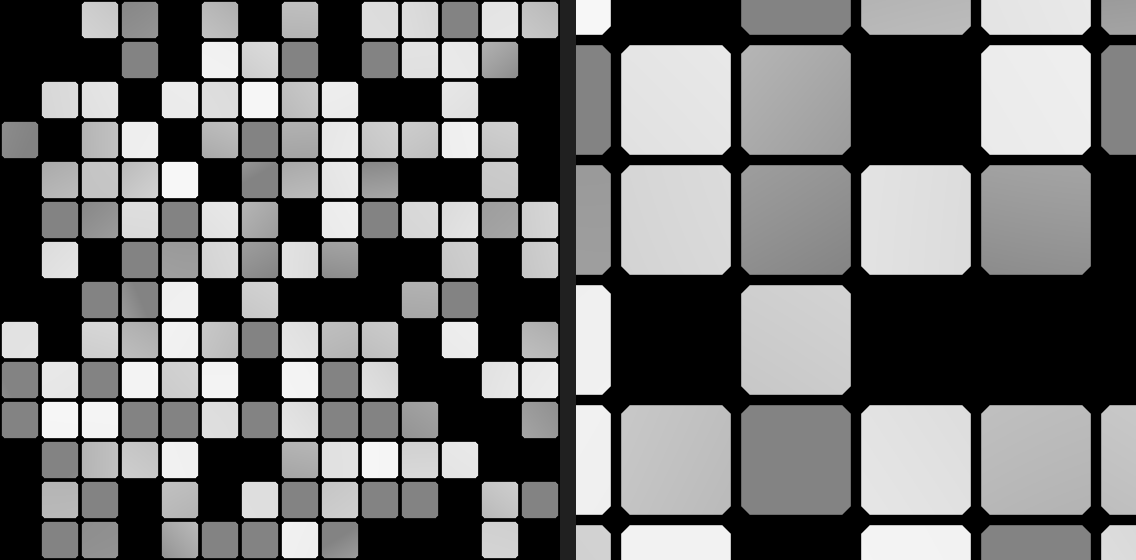
Left, the full canvas; right, a detail of the centre.
Write a WebGL 2 fragment shader that draws this pattern.

```glsl
#version 300 es
precision highp float;
// A 14 by 14 grid of softly shaded grey tiles with cut corners, some missing, on black.

uniform vec2 u_resolution;
out vec4 fragColor;

// Integer hash of a lattice point, from 0 to 1
float hash(vec2 cell, uint seed) {
    uvec2 q = uvec2(ivec2(cell) + 512);
    uint h = q.x * 73856093u ^ q.y * 19349663u ^ seed * 83492791u;
    h = (h ^ (h >> 16)) * 2146121005u;
    h = (h ^ (h >> 15)) * 2221713035u;
    h ^= h >> 16;
    return float(h >> 8) / 16777216.0;
}

// Slope at a lattice point, projected onto the offset from it
float slope(vec2 cell, vec2 offset) {
    float angle = 6.28318 * hash(cell, 5u);
    return dot(vec2(cos(angle), sin(angle)), offset);
}

float gradientNoise(vec2 p) {
    vec2 i = floor(p), f = p - i;
    vec2 w = f * f * f * (f * (f * 6.0 - 15.0) + 10.0);
    vec2 e = vec2(1.0, 0.0);
    float low = mix(slope(i, f), slope(i + e.xy, f - e.xy), w.x);
    float high = mix(slope(i + e.yx, f - e.yx), slope(i + e.xx, f - e.xx), w.x);
    return mix(low, high, w.y);
}

// Signed distance to a square tile with cut corners
float tileDistance(vec2 p) {
    p = abs(p);
    float square = max(p.x, p.y) - 0.456;
    float corners = (p.x + p.y - 0.842) * 0.7071;
    return max(square, corners);
}

void main() {
    const float TILES = 14.0;
    vec2 p = gl_FragCoord.xy / u_resolution * TILES;
    vec2 cell = floor(p);
    vec2 local = p - cell - 0.5;

    // Tiles go missing more often towards the left and right sides
    float side = (cell.x + 0.5) / TILES * 2.0 - 1.0;
    float present = step(hash(cell, 1u), 0.78 - 0.36 * side * side);

    // Each tile takes a small window of the noise, so it holds a faint gradient
    float light = max(0.0, 0.48 + 2.8 * gradientNoise(cell * 1.37 + 0.21 + local * 0.045));
    float grey = 0.515 + 0.47 * (1.0 - exp(-1.8 * light));

    // Smooth edge, one pixel wide
    float pixel = TILES / min(u_resolution.x, u_resolution.y);
    float coverage = 1.0 - smoothstep(-0.5 * pixel, 0.5 * pixel, tileDistance(local));

    fragColor = vec4(vec3(grey * coverage * present), 1.0);
}
```
